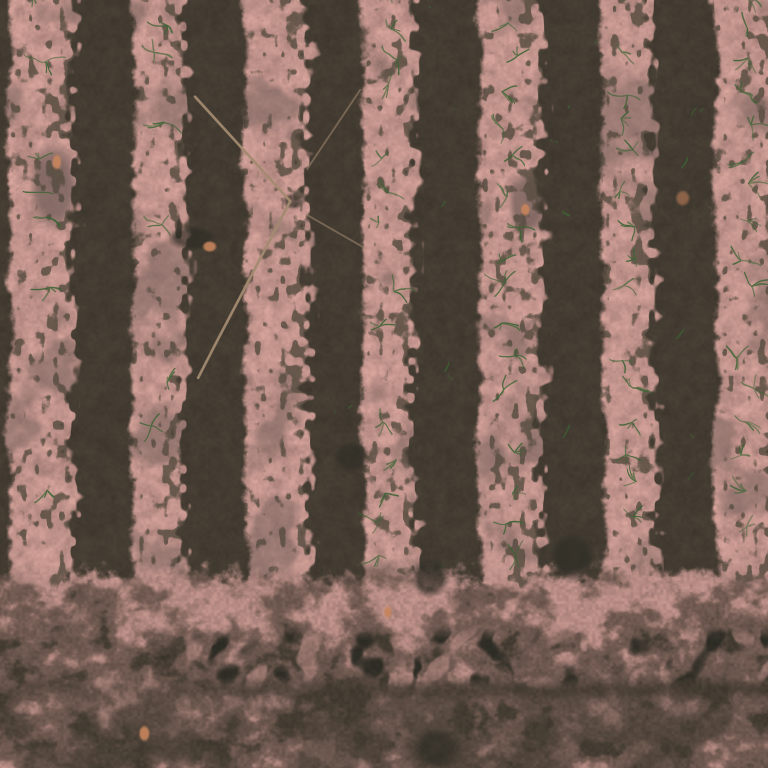
This texture is drawn by a WebGL 1 fragment shader. Its source:

```glsl
precision highp float;
uniform vec2 u_resolution;

const float ROW_START = 0.053;
const float ROW_STEP = 0.1532;
const float WIDE_ROW = 0.041;
const float NARROW_ROW = 0.033;
const float ROW_END = 0.250;
const float SPROUT_STEP = 0.043;
const vec3 SOIL = vec3(0.265, 0.235, 0.195);
const vec3 SHADOW = vec3(0.18, 0.175, 0.145);
const vec3 EARTH = vec3(0.43, 0.345, 0.31);
const vec3 ROSE = vec3(0.76, 0.58, 0.55);
const vec3 GREY_CLAY = vec3(0.48, 0.39, 0.37);
const vec3 GREEN = vec3(0.23, 0.39, 0.20);
const vec3 STRAW = vec3(0.64, 0.54, 0.44);
const vec3 PEBBLE = vec3(0.78, 0.52, 0.36);

float hash(vec2 p) {
  vec3 q = fract(vec3(p.xyx) * 0.1031);
  q += dot(q, q.yzx + 33.33);
  return fract((q.x + q.y) * q.z);
}

float noise(vec2 p) {
  vec2 i = floor(p), f = fract(p);
  f = f * f * (3.0 - 2.0 * f);
  return mix(mix(hash(i), hash(i + vec2(1, 0)), f.x),
             mix(hash(i + vec2(0, 1)), hash(i + vec2(1, 1)), f.x), f.y);
}

float fbm(vec2 p) {
  float sum = 0.0, amp = 0.5;
  for (int i = 0; i < 4; i++) {
    sum += amp * noise(p);
    p = mat2(1.6, 1.2, -1.2, 1.6) * p + 7.3;
    amp *= 0.5;
  }
  return sum / 0.9375;
}

float segment(vec2 p, vec2 a, vec2 b) {
  vec2 d = b - a;
  return length(p - a - d * clamp(dot(p - a, d) / dot(d, d), 0.0, 1.0));
}

float stroke(float d, float width) {
  float soft = max(0.0009, 0.7 / u_resolution.y);
  return 1.0 - smoothstep(width - soft, width + soft, d);
}

float blob(vec2 p, vec2 center, vec2 radius) {
  return 1.0 - smoothstep(0.6, 1.2, length((p - center) / radius));
}

float rowCenter(float row) {
  return ROW_START + ROW_STEP * row - 0.007 * (1.0 - step(0.5, abs(row - 3.0)));
}

// Curved blades fanning out from seedlings spaced along each row
float sprouts(vec2 p, float row) {
  float cover = 0.0;
  float cell = floor(p.y / SPROUT_STEP);
  for (int j = -1; j <= 1; j++) {
    vec2 id = vec2(row * 17.0 + 3.0, cell + float(j) + 20.0);
    vec2 root = vec2(rowCenter(row) + 0.026 * (hash(id) - 0.5),
                     (cell + float(j) + 0.3 + 0.4 * hash(id + 5.0)) * SPROUT_STEP);
    float chance = row < 1.5 ? 0.55 : (row < 2.5 ? 0.0 : 0.85);
    float alive = step(hash(id + 9.0), chance) * step(0.27, root.y);
    for (int k = 0; k < 4; k++) {
      vec2 seed = id + float(k) * 11.7;
      float angle = 6.2832 * hash(seed + 2.0);
      vec2 dir = vec2(cos(angle), 0.75 * sin(angle));
      vec2 q = p - root + 0.003 * (noise(p * 90.0) - 0.5);
      float reach = 0.009 + 0.018 * hash(seed + 4.0);
      q += vec2(-dir.y, dir.x) * 12.0 * dot(q, q);
      float blade = stroke(segment(q, vec2(0.0), dir * reach), 0.0009);
      cover = max(cover, alive * blade * (0.45 + 0.5 * hash(seed + 6.0)));
    }
  }
  return cover;
}

void main() {
  vec2 p = gl_FragCoord.xy / u_resolution;
  float broad = fbm(p * 14.0), fine = fbm(p * 75.0 + 4.0);
  float grain = noise(p * 260.0), chips = noise(p * vec2(125.0, 85.0) + 31.0);

  // Dark furrows between pale planted rows
  float row = clamp(floor((p.x - ROW_START) / ROW_STEP + 0.5), 0.0, 6.0);
  float halfWidth = mod(row, 2.0) < 0.5 ? WIDE_ROW : NARROW_ROW;
  float across = p.x - rowCenter(row) + 0.010 * (noise(vec2(row * 9.0, p.y * 14.0)) - 0.5);
  float left = smoothstep(-0.004, 0.005, across + halfWidth + 0.014 * (fine - 0.5));
  float right = smoothstep(-0.004, 0.004, halfWidth - across + 0.026 * (chips - 0.5));
  float bed = left * right;
  float ragged = smoothstep(-0.2, 1.0, across / halfWidth);
  float pits = 1.0 - smoothstep(0.0, 0.13, chips * 0.6 + fine * 0.4 - 0.24 - 0.15 * ragged);
  vec3 furrow = SOIL * (0.86 + 0.20 * fine + 0.08 * grain);
  vec3 clay = ROSE * (0.80 + 0.30 * fine + 0.08 * grain);
  clay = mix(clay, GREY_CLAY, 0.55 * smoothstep(0.55, 0.72, broad));
  float stain = max(blob(p, vec2(0.070, 0.757), vec2(0.030, 0.055)),
                    blob(p, vec2(0.685, 0.735), vec2(0.022, 0.040)));
  clay = mix(clay, GREY_CLAY, 0.8 * stain);
  clay = mix(clay, SOIL * 1.25, pits * 0.8);
  vec3 color = mix(furrow, clay, bed);
  color = mix(color, GREEN, sprouts(p, row));

  // Churned headland with slanted clods and a dark wheel track
  float paleBand = smoothstep(0.155, 0.215, p.y + 0.06 * (broad - 0.5));
  float lowBand = 1.0 - smoothstep(0.04, 0.12, p.y);
  float mottled = fbm(p * vec2(30.0, 36.0) + 12.0);
  float paleness = 0.34 + 0.34 * paleBand + 1.5 * (mottled - 0.5) + 0.5 * (fine - 0.5);
  vec3 headland = mix(SOIL, EARTH, smoothstep(0.0, 0.35, paleness + 0.05));
  headland = mix(headland, ROSE * 0.95, smoothstep(0.38, 0.85, paleness));
  vec2 slant = mat2(0.8, 0.6, -0.6, 0.8) * p * vec2(1.0, 1.2);
  vec2 clodUv = slant * vec2(38.0, 25.0) + 1.6 * broad;
  float relief = noise(clodUv) - noise(clodUv + vec2(0.35, 0.25));
  float track = smoothstep(0.095, 0.12, p.y) * (1.0 - smoothstep(0.165, 0.19, p.y))
              * smoothstep(0.15, 0.28, p.x);
  headland = mix(headland, SHADOW, track * smoothstep(0.10, 0.26, relief));
  headland = mix(headland, ROSE * 0.9, 0.7 * track * smoothstep(0.12, 0.28, -relief));
  float rut = exp(-pow((p.y - 0.103 + 0.02 * (broad - 0.5)) / 0.013, 2.0));
  headland = mix(headland, SOIL * 0.95, rut * (0.35 + 0.4 * smoothstep(0.2, 0.6, p.x)));
  headland = mix(headland, SOIL, 0.65 * lowBand * smoothstep(0.45, 0.6, broad));
  headland *= 0.92 + 0.16 * grain;
  float border = ROW_END + 0.045 * (fine - 0.5) + 0.025 * (broad - 0.5);
  color = mix(headland, color, smoothstep(border - 0.012, border + 0.012, p.y));

  // Hollows in shade
  float hollow = blob(p, vec2(0.458, 0.405), vec2(0.022, 0.018));
  hollow = max(hollow, blob(p, vec2(0.560, 0.248), vec2(0.023, 0.024)));
  hollow = max(hollow, blob(p, vec2(0.745, 0.275), vec2(0.028, 0.030)));
  hollow = max(hollow, blob(p, vec2(0.250, 0.690), vec2(0.030, 0.015)));
  hollow = max(hollow, blob(p, vec2(0.570, 0.025), vec2(0.030, 0.025)));
  color = mix(color, SHADOW, hollow * (0.4 + 0.6 * fine));

  // Dry stalks meeting at one crown
  vec2 crown = vec2(0.378, 0.738);
  float bold = min(segment(p, vec2(0.254, 0.874), crown), segment(p, crown, vec2(0.280, 0.551)));
  bold = min(bold, segment(p, vec2(0.280, 0.551), vec2(0.258, 0.508)));
  float faint = min(segment(p, vec2(0.400, 0.780), vec2(0.469, 0.883)),
                    segment(p, vec2(0.400, 0.720), vec2(0.475, 0.677)));
  color = mix(color, SHADOW, 0.65 * blob(p, crown + vec2(0.004, 0.0), vec2(0.014, 0.010)) * fine * 1.6);
  color = mix(color, STRAW, max(0.95 * stroke(bold, 0.0017), 0.55 * stroke(faint, 0.0012)));

  // Small bright stones
  float stones = blob(p, vec2(0.074, 0.789), vec2(0.006, 0.010));
  stones = max(stones, blob(p, vec2(0.273, 0.679), vec2(0.009, 0.007)));
  stones = max(stones, blob(p, vec2(0.684, 0.727), vec2(0.006, 0.008)));
  stones = max(stones, blob(p, vec2(0.505, 0.203), vec2(0.005, 0.008)));
  stones = max(stones, blob(p, vec2(0.188, 0.045), vec2(0.007, 0.010)));
  stones = max(stones, 0.6 * blob(p, vec2(0.889, 0.742), vec2(0.009, 0.010)));
  color = mix(color, PEBBLE, stones * 0.9);
  gl_FragColor = vec4(color, 1.0);
}
```
